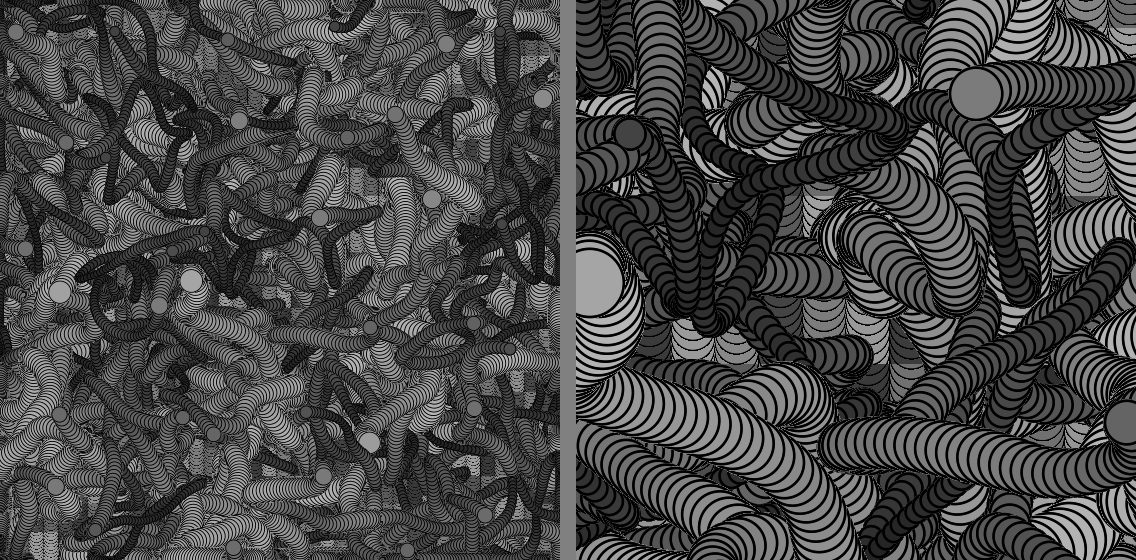
Left, the full canvas; right, a detail of the centre.
Reproduce this pattern procedurally as a WebGL 1 fragment shader.

```glsl
precision highp float;
// Tangled trails of outlined grey discs, left by one wandering walker per grid cell.
// Each walk is a random chain of waypoints smoothed by a quadratic spline and traced
// from its newest disc backwards; at every pixel the newest disc of four walks wins.
uniform vec2 u_resolution;

#define GRID 6.0            // walkers along each side
#define LEGS 72             // spline pieces per walk
#define DISCS 8             // discs per spline piece
#define LEG_MIN 0.040       // shortest and longest waypoint distance
#define LEG_MAX 0.060
#define ROAM 0.092          // offset from home at which a walker turns back
#define TURN 2.2            // strength of the random change in direction
#define SIZE_STEP 0.55      // spread of the change in size
#define RADIUS_MIN 0.0055
#define RADIUS_MAX 0.0225
#define LINE_WIDTH 0.0016

const vec3 MODULUS = vec3(30269.0, 30307.0, 30323.0);

vec3 hash3(vec2 p) {
  vec3 q = fract(p.xyx * vec3(0.1031, 0.1030, 0.0973));
  q += dot(q, q.yxz + 33.33);
  return fract((q.xxy + q.yxx) * q.zyx);
}

// Small discs are dark, large ones light.
float discGrey(float radius) {
  return 35.0 * (radius - 0.0018);
}

// Advance the random state, exact in floats, and return values from 0 to 1.
vec3 nextRandom(inout vec3 state) {
  state = mod(state * vec3(171.0, 172.0, 170.0), MODULUS);
  return state / MODULUS;
}

// Next waypoint: xy is the position, z the size from 0 to 1.
vec3 nextWaypoint(vec3 current, vec2 home, vec3 rnd, inout vec2 direction) {
  vec2 toHome = home - current.xy;
  bool strayed = max(abs(toHome.x), abs(toHome.y)) > ROAM;
  vec2 aim = strayed ? 2.0 * toHome / ROAM : direction;
  direction = normalize(aim + TURN * (rnd.xy - 0.5));
  float stride = mix(LEG_MIN, LEG_MAX, fract(7.0 * rnd.x));
  float size = abs(current.z + (rnd.z - 0.5) * SIZE_STEP);
  return vec3(clamp(current.xy + stride * direction, 0.0, 1.0), 1.0 - abs(1.0 - size));
}

// Follow one walk into the past; keep its first disc here if newer than the one found.
// newest holds the age of the disc, its radius and the distance to its centre.
void traceWalk(vec2 uv, vec2 cell, float margin, inout vec3 newest) {
  vec2 home = (cell + 0.5) / GRID;
  vec3 seed = hash3(cell * 13.0 + 5.0);
  vec3 state = floor(seed * 30000.0) + 1.0;
  vec2 direction = normalize(seed.yz - 0.49);
  vec3 previous = vec3(home + (seed.xy - 0.5) * 1.6 * ROAM, 0.2 + 0.6 * seed.z);
  vec3 current = nextWaypoint(previous, home, nextRandom(state), direction);
  float legAge = floor(seed.z * 80.0);

  for (int leg = 0; leg < LEGS; leg++) {
    if (legAge >= newest.x) break;
    vec3 next = nextWaypoint(current, home, nextRandom(state), direction);

    // Only legs close to the pixel are searched disc by disc.
    float largest = mix(RADIUS_MIN, RADIUS_MAX, current.z + 0.25 * SIZE_STEP);
    vec2 gap = uv - current.xy;
    float reach = 0.5 * LEG_MAX + largest + margin;
    if (dot(gap, gap) < reach * reach) {
      vec3 start = 0.5 * (previous + current);
      vec3 slope = current - previous;
      vec3 bend = 0.5 * (next + previous) - current;
      for (int i = 0; i < DISCS; i++) {
        float t = float(i) / float(DISCS);
        vec3 disc = start + t * (slope + t * bend);
        float radius = mix(RADIUS_MIN, RADIUS_MAX, disc.z);
        float d = distance(uv, disc.xy);
        if (d < radius + margin) {
          float age = legAge + float(i);
          if (age < newest.x) newest = vec3(age, radius, d);
          break;
        }
      }
    }
    legAge += float(DISCS);
    previous = current;
    current = next;
  }
}

// Backdrop for the gaps: straight columns of stacked discs.
// Returns the radius and the distance from the nearest arc above.
vec2 stackedColumn(vec2 uv) {
  float column = floor(uv.x / 0.026);
  float radius = 0.013;
  float x = (uv.x - (column + 0.5) * 0.026) / radius;
  float rise = sqrt(max(1.0 - x * x, 0.0));
  float arc = fract((uv.y + radius * rise) / 0.006 + column * 0.37) * 0.006;
  float shade = hash3(vec2(column, floor(uv.y * 20.0))).x;
  return vec2(mix(0.008, 0.02, shade), arc * rise);
}

void main() {
  float pixel = 1.0 / min(u_resolution.x, u_resolution.y);
  vec2 uv = gl_FragCoord.xy * pixel;
  float margin = 0.5 * LINE_WIDTH + 0.4 * pixel;
  vec3 newest = vec3(1e5, 0.0, 0.0);

  // A walker stays within one cell width of its home, so four can reach a pixel.
  vec2 corner = floor(uv * GRID - 0.5);
  for (int n = 0; n < 4; n++) {
    vec2 cell = corner + vec2(mod(float(n), 2.0), floor(float(n) * 0.5));
    if (min(cell.x, cell.y) >= 0.0 && max(cell.x, cell.y) < GRID) {
      traceWalk(uv, cell, margin, newest);
    }
  }

  // Flat fill with a thin black outline.
  vec2 fill = newest.x < 1e5 ? vec2(newest.y, abs(newest.z - newest.y)) : stackedColumn(uv);
  float ink = smoothstep(-0.6 * pixel, 0.6 * pixel, fill.y - 0.5 * LINE_WIDTH);
  gl_FragColor = vec4(vec3(discGrey(fill.x) * ink), 1.0);
}
```
